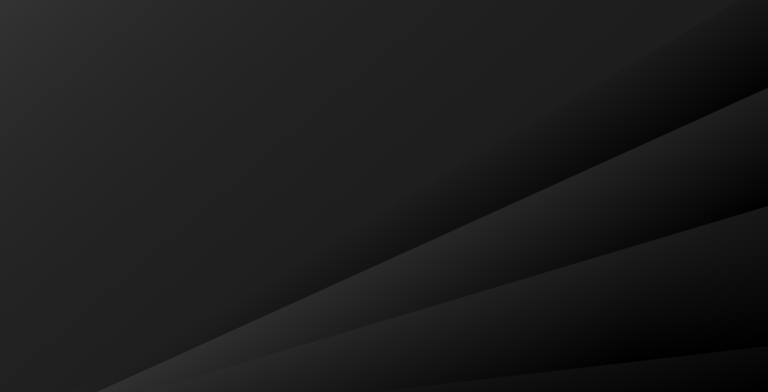
Reproduce this background procedurally as a Shadertoy shader.

```glsl
// Height of a straight edge: x = where it leaves the floor, y = its slope
float edgeHeight(vec2 edge, float x) {
    return (x - edge.x) * edge.y;
}

// Soft charcoal falloff from the upper left corner
float backdrop(vec2 uv) {
    return 0.1 + 0.1 * exp(-2.2 * uv.x - 1.3 * (1.0 - uv.y));
}

// Coverage below an edge, smoothed over one pixel
float belowEdge(vec2 uv, vec2 edge) {
    float depth = edgeHeight(edge, uv.x) - uv.y;
    return clamp(0.5 + depth / fwidth(depth), 0.0, 1.0);
}

// Lays a blade over the shade; lit and dark hold the left and right tones
// along its upper and lower edges
float addBlade(float shade, vec2 uv, vec2 upper, vec2 lower, vec2 lit, vec2 dark) {
    float top = edgeHeight(upper, uv.x);
    float span = max(top - edgeHeight(lower, uv.x), 0.001);
    float across = clamp((top - uv.y) / span, 0.0, 1.0);
    float litTone = mix(lit.x, lit.y, uv.x);
    float darkTone = max(mix(dark.x, dark.y, uv.x), 0.0);
    return mix(shade, mix(litTone, darkTone, across), belowEdge(uv, upper));
}

void mainImage(out vec4 fragColor, in vec2 fragCoord) {
    vec2 uv = fragCoord / iResolution.xy;

    // Edges of the fan, from the steepest to the floor
    vec2 steep = vec2(0.094, 1.15);
    vec2 high = vec2(0.126, 0.888);
    vec2 middle = vec2(0.189, 0.585);
    vec2 low = vec2(0.488, 0.229);
    vec2 ground = vec2(0.488, 0.0);

    // Each blade covers the lower part of the one before
    float shade = backdrop(uv);
    shade = addBlade(shade, uv, steep, high, vec2(0.132, 0.097), vec2(0.135, 0.008));
    shade = addBlade(shade, uv, high, middle, vec2(0.205, 0.115), vec2(0.205, 0.0));
    shade = addBlade(shade, uv, middle, low, vec2(0.19, 0.09), vec2(0.18, -0.04));
    shade = addBlade(shade, uv, low, ground, vec2(0.13, 0.035), vec2(0.15, 0.0));

    fragColor = vec4(vec3(shade), 1.0);
}
```
